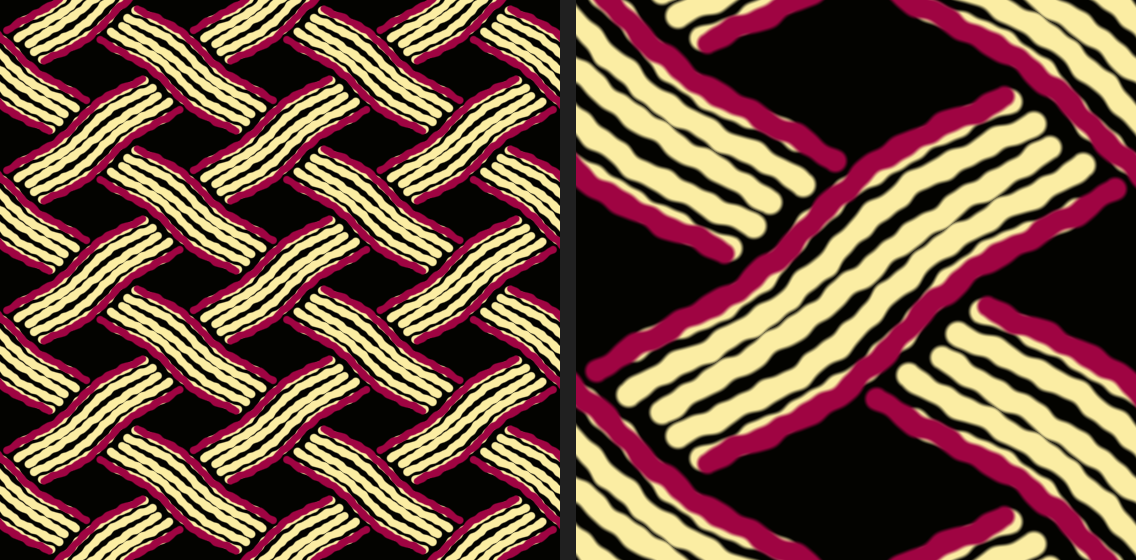
Left: the whole. Right: its middle third, enlarged.
This pattern is drawn by a Shadertoy shader. Its source:

```glsl
// Basket weave of wavy striped straps: cream strands between crimson borders on black.
// Each strap is a bundle of rounded strokes bent by layered sines; a mirrored copy,
// shifted by half a tile, supplies the straps that run the other way.

const vec2  REPEATS = vec2(3.0, 4.0);        // tiles across and down
const vec2  TILE = vec2(384.0, 288.0);       // tile size in design units
const vec2  STRAP_DIR = vec2(0.826, 0.563);  // direction of a rising strap
const float CREAM_RADIUS = 8.1;
const float BORDER_RADIUS = 7.7;
const float STRAND_GAP = 23.5;               // spacing of the cream strands
const float BORDER_OFFSET = 50.0;            // border distance from the strap axis
const float EDGE_SOFTNESS = 0.85;            // half edge width in pixels at 512
const vec3  BLACK = vec3(0.010, 0.010, 0.000);
const vec3  CREAM = vec3(0.985, 0.930, 0.640);
const vec3  CRIMSON = vec3(0.625, 0.015, 0.260);

// Long S-shaped bend that fades towards the strap ends
float bend(float u) {
    return -sin(0.0212 * u) * exp(-u * u / 34000.0);
}

// Short hand-drawn unevenness
float ripple(float u, float seed) {
    return 0.9 * sin(0.19 * u + 2.3 * seed) + 0.7 * sin(0.117 * u + 4.1 * seed)
         + 0.35 * sin(0.37 * u + 1.7 * seed);
}

// Signed distance to a round-ended stroke following a bent line
float stroke(vec2 q, vec2 ends, float base, float sway, float radius, float seed) {
    float u = clamp(q.x, ends.x, ends.y);
    float centre = base * (1.0 - 0.09 * u * u / 32400.0) + sway * bend(u) + ripple(u, seed);
    float thickness = radius + 0.5 * ripple(u, seed + 5.0);
    return length(vec2(q.x - u, q.y - centre)) - thickness;
}

// Cream sliver showing along the inner side of a border
float liner(vec2 q) {
    float u = clamp(q.x, -156.0, 152.0);
    float inset = 2.6 + 2.8 * cos(0.04 * (u - 80.0)) + 5.0 * exp(-(u + 156.0) / 22.0);
    return stroke(q + vec2(0.0, inset), vec2(-156.0, 152.0), BORDER_OFFSET, 10.5,
                  BORDER_RADIUS, 3.0);
}

// Distances to the cream (x) and crimson (y) parts of a strap centred at 0
vec2 strap(vec2 p) {
    vec2 q = vec2(dot(p, STRAP_DIR), dot(p, vec2(STRAP_DIR.y, -STRAP_DIR.x)));
    float cream = stroke(q, vec2(-161.0, 161.0), 0.0, 4.5, CREAM_RADIUS, 0.0);
    float border = 1e5;
    // The two halves are half-turn copies of each other
    for (int side = -1; side <= 1; side += 2) {
        vec2 h = q * float(side);
        cream = min(cream, stroke(h, vec2(-161.0, 173.0), STRAND_GAP, 10.0, CREAM_RADIUS, 1.0));
        cream = min(cream, liner(h));
        border = min(border, stroke(h, vec2(-155.0, 182.0), BORDER_OFFSET, 10.5,
                                    BORDER_RADIUS, 2.0));
    }
    return vec2(cream, border);
}

// Offset from the nearest tile centre
vec2 wrap(vec2 cell) {
    return (fract(cell + 0.5) - 0.5) * TILE;
}

void mainImage(out vec4 fragColor, in vec2 fragCoord) {
    vec2 cell = fragCoord / iResolution.xy * REPEATS;
    float soft = EDGE_SOFTNESS * TILE.y * REPEATS.y / min(iResolution.y, 512.0);

    // Rising straps and their mirrored, half-tile-shifted partners
    vec2 rising = strap(wrap(cell - vec2(0.5, 0.0)));
    vec2 falling = strap(wrap(cell - vec2(0.0, 0.5)) * vec2(-1.0, 1.0));
    vec2 dist = min(rising, falling);

    // Paint cream first, then borders on top
    vec2 cover = 1.0 - smoothstep(-soft, soft, dist);
    vec3 colour = mix(BLACK, CREAM, cover.x);
    colour = mix(colour, CRIMSON, cover.y);
    fragColor = vec4(colour, 1.0);
}
```
